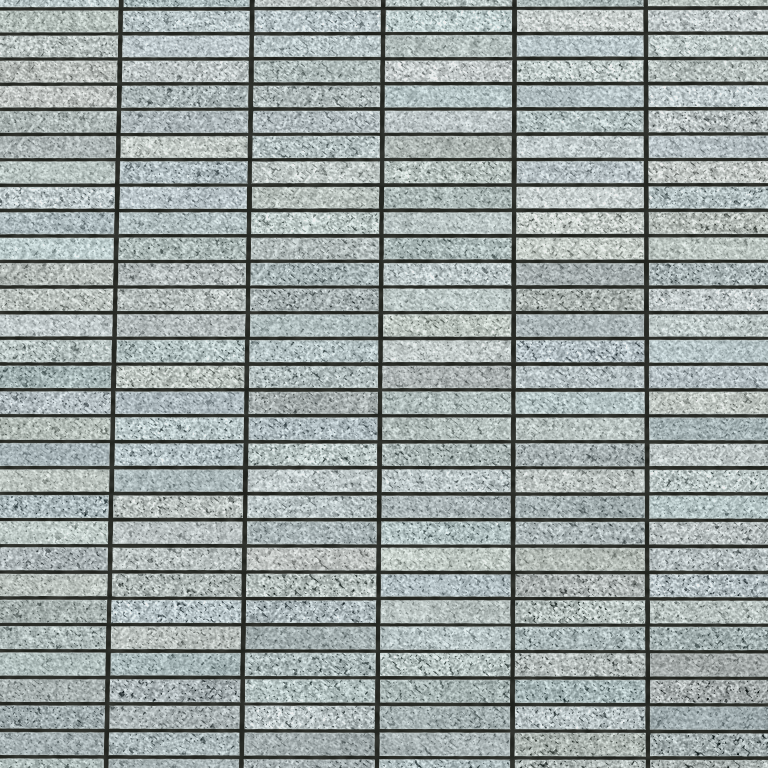
A Shadertoy shader for this texture:

```glsl
// A wall of long, stack-bonded granite tiles with dark joints, seen in slight perspective.
// Canvas position is warped to tile coordinates; each tile gets a hashed tone, tint and
// speckle density, and distances to the joints carve the recessed grout.

#define COLUMN_PITCH   vec2(0.1764, 0.1708)  // tile width at bottom, top
#define COLUMN_START   vec2(0.1380, 0.1576)  // first upright joint at bottom, top
#define ROW_START      0.0112                // first level joint below the top edge
#define ROW_DENSITY    30.7                  // rows per canvas at the top
#define ROW_STRETCH    0.99                  // how much rows grow downwards
#define JOINT_HALF     vec2(0.0030, 0.0023)  // upright, level joints
#define GRAIN_SCALE    330.0
#define GRAIN_CONTRAST 0.55
#define TONE_SPREAD    0.11
#define STONE_COLOR    vec3(0.715, 0.755, 0.752)
#define GROUT_COLOR    vec3(0.115, 0.125, 0.105)
#define LIP_COLOR      vec3(0.34, 0.35, 0.33)

float hash(vec2 p) {
    return fract(sin(dot(p, vec2(127.1, 311.7))) * 43758.5453);
}

float noise(vec2 p) {
    vec2 cell = floor(p), f = fract(p);
    f = f * f * (3.0 - 2.0 * f);
    return mix(mix(hash(cell), hash(cell + vec2(1, 0)), f.x),
               mix(hash(cell + vec2(0, 1)), hash(cell + vec2(1, 1)), f.x), f.y);
}

// Colour of the speckled stone at a canvas position, for one tile.
vec3 stone(vec2 uv, vec2 tile) {
    float tone = hash(tile + 3.7) - 0.5;
    float tint = hash(tile + 19.3) - 0.5;
    float density = hash(tile + 41.9);

    // Broad clouding, and a wall that darkens gently downwards
    float cloud = noise(uv * vec2(14.0, 30.0) + tile * 5.3) - 0.5;
    float shade = tone * TONE_SPREAD + cloud * 0.05 + (uv.y - 0.5) * 0.055;
    vec3 color = STONE_COLOR + shade;
    color += tint * vec3(0.035, 0.005, -0.025);
    color.g += (hash(tile + 67.1) - 0.5) * 0.018;

    // Fine grain, then sparse dark flecks
    vec2 p = mat2(0.8, 0.6, -0.6, 0.8) * uv * GRAIN_SCALE + tile * 7.0;
    float grain = 0.55 * noise(p) + 0.45 * noise(p * 1.63 + 31.0) - 0.5;
    float fleck = smoothstep(0.68, 0.95, noise(p * 1.1 + 83.0));
    color += grain * GRAIN_CONTRAST * mix(0.7, 1.1, density);
    color -= fleck * mix(0.18, 0.40, density) * mix(1.15, 0.8, uv.y);
    return clamp(color, 0.0, 0.93);
}

void mainImage(out vec4 fragColor, in vec2 fragCoord) {
    vec2 uv = fragCoord / iResolution.xy;
    float pixel = 1.0 / min(iResolution.x, iResolution.y);

    // Perspective: columns spread and rows grow towards the bottom
    float pitch = mix(COLUMN_PITCH.x, COLUMN_PITCH.y, uv.y);
    float start = mix(COLUMN_START.x, COLUMN_START.y, uv.y);
    float depth = 1.0 - uv.y - ROW_START + 0.003 * (uv.x - 0.5) * (uv.y - 0.6);
    vec2 grid = vec2((uv.x - start) / pitch,
                     depth * (ROW_DENSITY - ROW_STRETCH * depth));
    vec2 size = vec2(pitch, 1.0 / (ROW_DENSITY - 2.0 * ROW_STRETCH * depth));
    vec2 tile = floor(grid);

    // Signed distance to the nearest joint, with small setting errors and rough edges
    vec2 offset = (fract(grid + 0.5) - 0.5) * size;
    vec2 setting = vec2(hash(tile + 5.1), hash(tile + 8.6)) - 0.5;
    float rough = (noise(uv * 170.0) - 0.5) * 0.0005;
    vec2 gap = abs(offset) - JOINT_HALF + setting * 0.0006 + rough;
    float edge = min(gap.x, gap.y);

    // Stone face with a thin pale arris
    vec3 color = stone(uv, tile);
    float arris = 1.0 - smoothstep(0.0004, 0.0026, edge);
    color = mix(color, STONE_COLOR + 0.05, 0.35 * arris);

    // Grout, dusty in places, with light catching the tile edge beneath it
    vec3 grout = GROUT_COLOR + 0.09 * noise(uv * vec2(90.0, 130.0));
    float lip = smoothstep(-0.0012, -0.0002, gap.y) * step(0.0, offset.y)
              * smoothstep(0.0, 0.001, gap.x);
    grout = mix(grout, LIP_COLOR, 0.7 * lip);
    float soft = max(pixel * 0.6, 0.0004);
    color = mix(grout, color, smoothstep(-soft, soft, edge));

    fragColor = vec4(color, 1.0);
}
```
